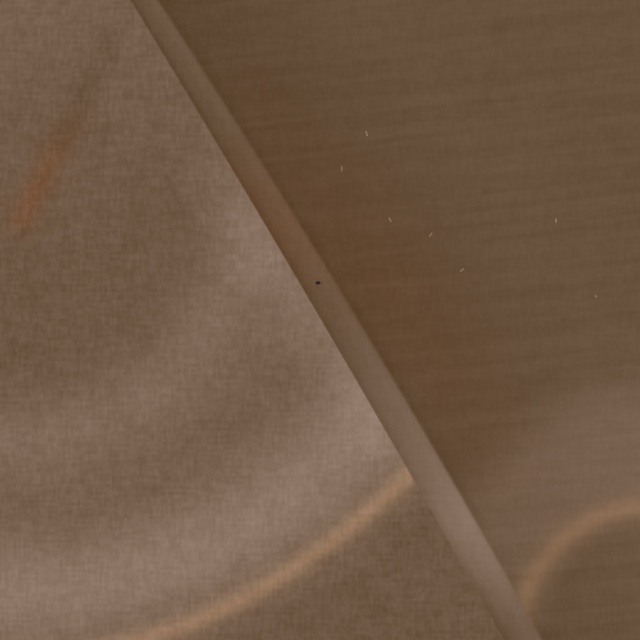
Reproduce this texture procedurally as a WebGL 1 fragment shader.

```glsl
precision highp float;
// Folded brown satin: a raised diagonal seam between two softly lit panels.

uniform vec2 u_resolution;

const vec3 SHADE = vec3(0.395, 0.305, 0.225);     // cloth colour at zero light
const vec3 SHEEN = vec3(0.205, 0.205, 0.225);     // colour gained per unit of light
const vec3 WARM = vec3(0.055, 0.022, -0.015);     // tint of the sharp creases
const vec3 RUST = vec3(0.045, -0.005, -0.025);    // tint of the reddish patches
const vec2 THREADS = vec2(230.0, 170.0);          // weave density
const float EDGE = 0.0022;                        // softness of the seam edges
const float GRAIN = 0.13;
const int FLECKS = 7;

float hash(vec2 p) {
  vec3 q = fract(vec3(p.xyx) * 0.1031);
  q += dot(q, q.yzx + 33.33);
  return fract((q.x + q.y) * q.z);
}

float noise(vec2 p) {
  vec2 i = floor(p), f = fract(p);
  f = f * f * (3.0 - 2.0 * f);
  return mix(mix(hash(i), hash(i + vec2(1.0, 0.0)), f.x),
             mix(hash(i + vec2(0.0, 1.0)), hash(i + 1.0), f.x), f.y);
}

float bell(float d, float width) {
  return exp(-d * d / (width * width));
}

float segmentDistance(vec2 p, vec2 a, vec2 b) {
  vec2 ab = b - a;
  return length(p - a - ab * clamp(dot(p - a, ab) / dot(ab, ab), 0.0, 1.0));
}

// Left panel: nested curved folds that sweep up toward the seam.
vec3 leftPanel(vec2 p, float seamGap) {
  float u = p.x - 0.22;
  float slope = -0.28 - 1.6 * u;
  float crease = (1.0 - 0.28 * u - 0.8 * u * u - p.y) / sqrt(1.0 + slope * slope);
  float arc = length(p - vec2(0.0, 0.30)) - 0.39;

  float light = 0.17 + 0.13 * smoothstep(0.40, 0.0, p.y);
  light += 0.34 * bell(arc, 0.065) * smoothstep(0.20, 0.42, p.y);
  light += 0.10 * smoothstep(0.0, 0.1, arc) * smoothstep(0.35, 0.55, p.y);
  light += 0.50 * bell(crease - 0.10, 0.085);
  light += 0.36 * bell(seamGap, 0.075) * bell(p.y - 0.46, 0.20);
  light -= 0.12 * smoothstep(0.0, -0.07, crease);
  float ridge = bell(crease, 0.016);
  light += 0.33 * ridge;

  // Slanted pinch near the top corner, rusty at its lower end.
  float pinch = bell(segmentDistance(p, vec2(0.170, 0.07), vec2(0.035, 0.34)), 0.022);
  light -= 0.17 * pinch * smoothstep(0.40, 0.18, p.y);
  vec3 tint = WARM * ridge + RUST * pinch * smoothstep(0.14, 0.30, p.y);
  return SHADE + SHEEN * light + tint;
}

// Right panel: dark flat cloth with two rounded folds in the low corner.
vec3 rightPanel(vec2 p, float seamGap) {
  float outer = length(p - vec2(1.03, 0.93)) - 0.31;
  float inner = length(p - vec2(1.02, 1.0)) - 0.21;
  float ridge = bell(inner, 0.018);

  float light = -0.12 + 0.17 * smoothstep(0.0, 0.36, seamGap);
  light += 0.07 * smoothstep(0.45, 0.75, p.y);
  light += 0.27 * smoothstep(0.07, -0.03, outer);
  light += 0.18 * ridge - 0.24 * smoothstep(0.01, -0.06, inner);
  light -= 0.10 * bell(seamGap, 0.014);
  light += 0.09 * (noise(vec2(p.x * 5.0, (p.y + 0.12 * p.x) * 120.0)) - 0.5);
  vec3 tint = 0.8 * WARM * ridge;
  tint += 0.35 * RUST * bell(seamGap - 0.06, 0.10) * bell(p.y - 0.45, 0.22);

  // Small pale lint flecks.
  float lint = 0.0;
  for (int i = 0; i < FLECKS; i++) {
    float k = float(i);
    vec2 at = vec2(0.50 + 0.45 * hash(vec2(k, 3.7)), 0.20 + 0.27 * hash(vec2(k, 9.1)));
    vec2 reach = 0.006 * (vec2(hash(vec2(k, 5.3)), hash(vec2(k, 7.9))) - 0.5);
    lint += smoothstep(0.0022, 0.0006, segmentDistance(p, at - reach, at + reach));
  }
  return SHADE + SHEEN * (light + 0.6 * lint) + tint;
}

// Raised strip; across runs from 0 at its left edge to 1 at its right edge.
vec3 seamStrip(vec2 p, float across) {
  float light = 0.07 - 0.06 * bell(p.y - 0.30, 0.15);
  light += 0.25 * smoothstep(0.45, 0.70, p.y);
  light += 0.27 * bell(p.y - 0.82, 0.09) - 0.16 * smoothstep(0.88, 1.0, p.y);
  light += 0.10 * bell(across - 0.78, 0.25) - 0.20 * bell(across, 0.20);
  return SHADE + SHEEN * light + 0.5 * RUST * bell(p.y - 0.35, 0.10);
}

void main() {
  vec2 p = gl_FragCoord.xy / u_resolution;
  p.y = 1.0 - p.y;                                // measure downward from the top
  float bow = p.y * (1.0 - p.y);
  float nearEdge = 0.204 + 0.584 * p.y + 0.024 * bow;
  float farEdge = 0.247 + 0.600 * p.y + 0.050 * bow;
  float across = (p.x - nearEdge) / (farEdge - nearEdge);

  vec3 color = leftPanel(p, nearEdge - p.x);
  float onStrip = smoothstep(-EDGE, EDGE, p.x - nearEdge);
  float onRight = smoothstep(-2.0 * EDGE, 2.0 * EDGE, p.x - farEdge);
  color = mix(color, seamStrip(p, across), onStrip);
  color = mix(color, rightPanel(p, max(p.x - farEdge, 0.0)), onRight);

  // Woven grain, broad mottling and one dark speck on the strip.
  float weave = noise(p * THREADS) + noise(p * vec2(260.0, 60.0))
              + noise(p * vec2(50.0, 240.0)) - 1.5;
  float mottle = noise(p * 24.0) + noise(p * 55.0) - 1.0;
  float strength = GRAIN * mix(1.0, 0.4, onStrip);
  color += SHEEN * strength * (weave + 0.5 * mottle);
  color *= 1.0 - 0.6 * smoothstep(0.005, 0.001, length((p - vec2(0.497, 0.442)) * vec2(0.8, 1.3)));
  gl_FragColor = vec4(color, 1.0);
}
```
